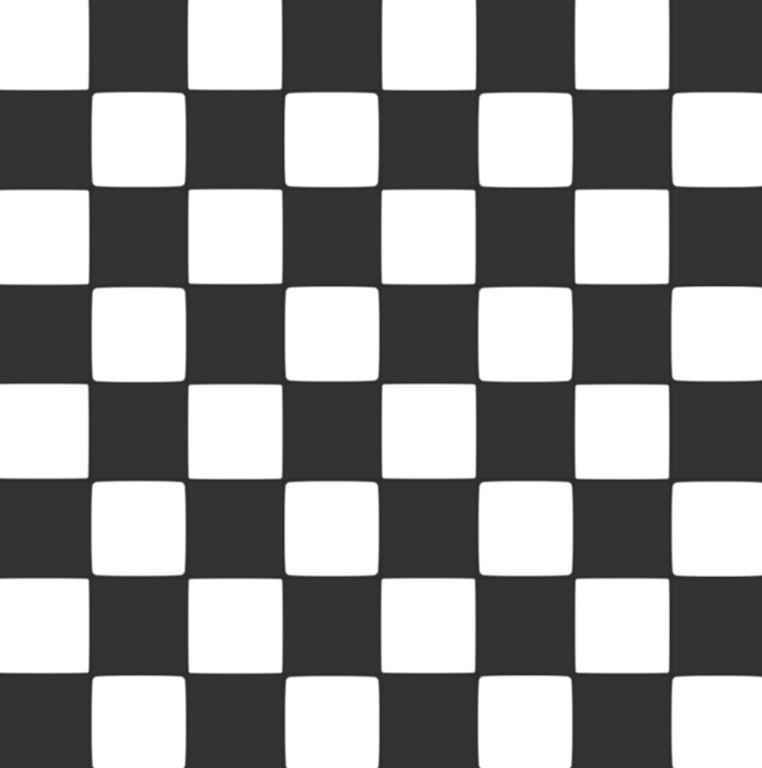
Give the GLSL for this pattern, as a WebGL 1 fragment shader.

```glsl
precision mediump float;
// Charcoal and white checkerboard, eight by eight, with softly bulging white squares.

uniform vec2 u_resolution;

const vec3 CHARCOAL = vec3(0.20);
const vec3 WHITE = vec3(1.0);
const vec2 FIRST_SEAM = vec2(0.1185, 0.1217); // share of the canvas
const vec2 PITCH = vec2(0.1269, 0.1266);      // cell size, share of the canvas

// Lengths below are in cells.
const float HALF_SIDE = 0.488;
const float SOFTNESS = 0.017;
const float CRISP_RADIUS = 0.025;
const float ROUND_RADIUS = 0.045;
const float CRISP_BULGE = 0.005;
const float ROUND_BULGE = 0.013;
const float WOBBLE = 0.003;
const float SEAM_SHADE = 0.025;
const float SEAM_WIDTH = 0.035;

// Rounded square whose sides bow outward by the given bulge.
float bulgedSquare(vec2 p, float bulge, float radius) {
  vec2 along = clamp(abs(p.yx) / HALF_SIDE, 0.0, 1.0);
  vec2 halfSize = vec2(HALF_SIDE) - bulge * along * along * along;
  vec2 d = abs(p) - halfSize + radius;
  return length(max(d, 0.0)) + min(max(d.x, d.y), 0.0) - radius;
}

// Small layered-sine offset that differs from cell to cell.
vec2 cellWobble(vec2 cell) {
  vec2 phase = cell * 2.3 + cell.yx * 1.7;
  return WOBBLE * (sin(phase) + 0.5 * sin(phase * 2.1 + 1.0));
}

void main() {
  vec2 uv = gl_FragCoord.xy / u_resolution;
  vec2 grid = (uv - FIRST_SEAM) / PITCH + 1.0;
  vec2 cell = floor(grid);
  vec2 local = fract(grid) - 0.5;
  float isWhite = mod(cell.x + cell.y, 2.0);

  // Alternate rows are rounder.
  float roundRow = 1.0 - mod(cell.y, 2.0);
  float bulge = mix(CRISP_BULGE, ROUND_BULGE, roundRow);
  float radius = mix(CRISP_RADIUS, ROUND_RADIUS, roundRow);
  float dist = bulgedSquare(local - cellWobble(cell), bulge, radius);

  // Soft edge, never thinner than a pixel.
  float pixel = 1.0 / min(u_resolution.x * PITCH.x, u_resolution.y * PITCH.y);
  float edge = max(SOFTNESS, 0.7 * pixel);
  float fill = isWhite * (1.0 - smoothstep(-edge, edge, dist));

  // Slightly darker charcoal along the seams.
  float seamDist = 0.5 - max(abs(local.x), abs(local.y));
  float seam = 1.0 - smoothstep(0.0, SEAM_WIDTH, seamDist);
  vec3 ground = CHARCOAL - SEAM_SHADE * seam;

  gl_FragColor = vec4(mix(ground, WHITE, fill), 1.0);
}
```
